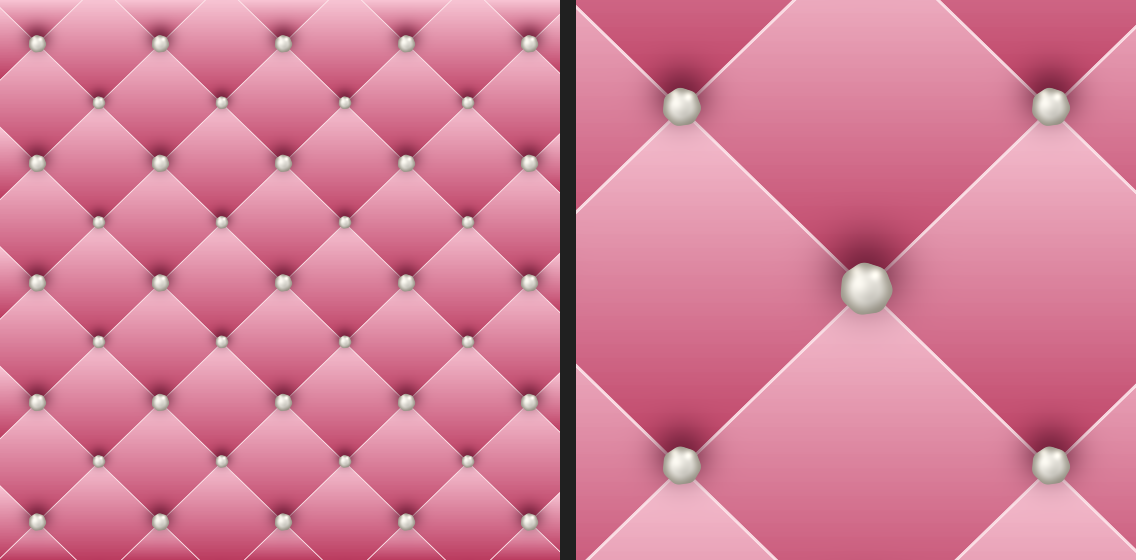
Left, the full canvas; right, a detail of the centre.
A three.js fragment shader for this pattern:

```glsl
// Tufted pink upholstery: a diagonal lattice of satin diamonds with pale seams.
// Each diamond is shaded over its visible height; large pearls sit on the lattice
// corners and small pearls on the half-steps, each with a soft shadow above it.
varying vec2 vUv;

const vec2 PERIOD = vec2(0.2197, 0.2135);
const vec2 ORIGIN = vec2(0.0667, 0.0677);

// Satin ramp from the dark foot (0) to the light head (1) of a diamond.
vec3 satin(float h) {
  vec3 lower = mix(vec3(0.73, 0.23, 0.37), vec3(0.82, 0.42, 0.54), h / 0.35);
  vec3 upper = mix(vec3(0.82, 0.42, 0.54), vec3(0.97, 0.77, 0.83), (h - 0.35) / 0.65);
  return h < 0.35 ? lower : upper;
}

// Relative height inside the part of the diamond that lies on the canvas.
float diamondHeight(vec2 diagonal) {
  vec2 id = floor(diagonal) + 0.5;
  vec2 center = ORIGIN + 0.5 * vec2(id.x - id.y, id.x + id.y) * PERIOD;
  float outside = max(0.0, max(-center.x, center.x - 1.0));
  float reach = 0.5 * PERIOD.y * (1.0 - 2.0 * outside / PERIOD.x);
  float foot = max(0.0, center.y - reach);
  float head = min(1.0, center.y + reach);
  return clamp((vUv.y - foot) / max(head - foot, 0.001), 0.0, 1.0);
}

float glint(vec2 p, vec2 spot, float size) {
  vec2 d = (p - spot) / size;
  return exp(-dot(d, d));
}

// Pearl of the given radius, laid over the cloth with its shadow.
vec3 addPearl(vec3 cloth, vec2 offset, float radius, float pixel) {
  vec2 p = offset / radius;
  float shadow = 0.68 * glint(p, vec2(0.0, 0.65), 1.5);
  vec3 color = mix(cloth, vec3(0.33, 0.08, 0.17), shadow);

  float r = length(p);
  vec3 pearl = mix(vec3(0.87, 0.86, 0.83), vec3(0.62, 0.60, 0.55), smoothstep(0.45, 1.05, r));
  pearl -= 0.09 * glint(p, vec2(0.25, -0.5), 0.45);
  pearl += 0.12 * glint(p, vec2(-0.3, 0.2), 0.4);
  pearl += 0.22 * glint(p, vec2(0.4, 0.6), 0.25);
  pearl += 0.20 * glint(p, vec2(-0.4, 0.75), 0.25);

  // Slightly faceted rim
  float rim = radius * (1.0 + 0.025 * cos(7.0 * atan(p.y, p.x) + 0.6));
  float cover = 1.0 - smoothstep(-0.6 * pixel, 0.6 * pixel, length(offset) - rim);
  return mix(color, pearl, cover);
}

void main() {
  float pixel = fwidth(vUv.x);
  vec2 cell = (vUv - ORIGIN) / PERIOD;
  vec2 diagonal = vec2(cell.x + cell.y, cell.y - cell.x);

  // Satin with faint horizontal bands
  float h = diamondHeight(diagonal);
  float banded = (floor(h * 26.0) + 0.5) / 26.0;
  vec3 color = satin(mix(h, banded, 0.35));

  // Seams, measured in canvas units across each diagonal
  vec2 toSeam = abs(fract(diagonal + 0.5) - 0.5) / length(1.0 / PERIOD);
  float seamDistance = min(toSeam.x, toSeam.y);
  float seam = 1.0 - smoothstep(-0.5 * pixel, 0.5 * pixel, seamDistance - 0.0009);
  color = mix(color, vec3(0.99, 0.90, 0.92), 0.9 * seam);

  // Small pearls on the half-steps, then large pearls on the corners
  for (int i = 0; i < 2; i++) {
    float large = float(i);
    vec2 offset = (fract(cell + 0.5 * large) - 0.5) * PERIOD;
    offset.y -= 0.0015 * (1.0 - large);
    color = addPearl(color, offset, mix(0.0112, 0.0153, large), pixel);
  }
  gl_FragColor = vec4(color, 1.0);
}
```
